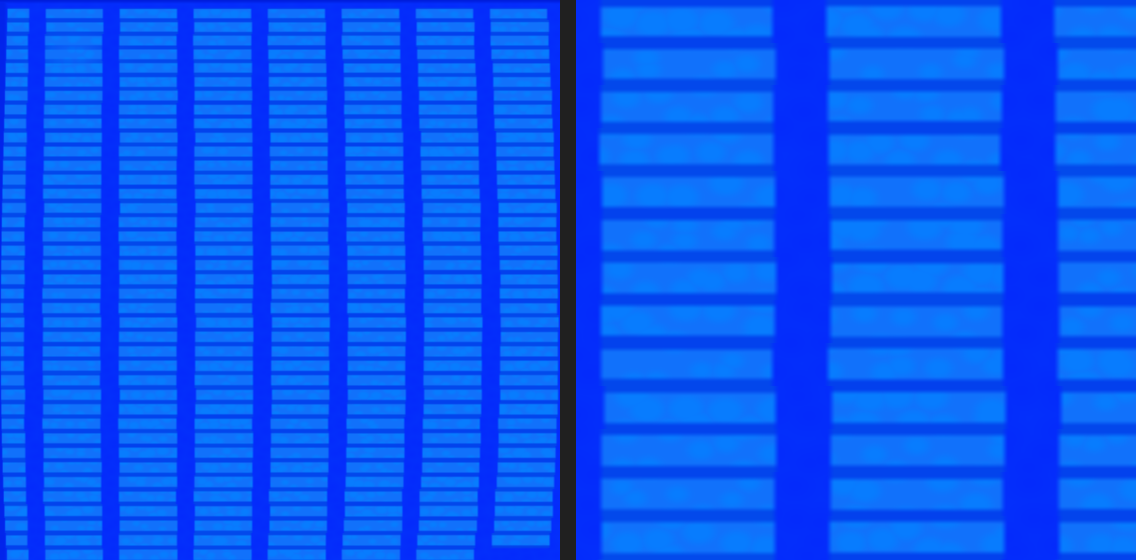
Left: the whole. Right: its middle third, enlarged.
Give the GLSL for this pattern, as a Shadertoy shader.

```glsl
const float PI = 3.14159265;

float hash(vec2 p) {
    return fract(sin(dot(p, vec2(127.1, 311.7))) * 43758.5453);
}

// Distance to the nearest scattered cell point
float cellular(vec2 p) {
    vec2 cell = floor(p);
    float nearest = 2.0;
    for (int j = -1; j <= 1; j++) {
        for (int i = -1; i <= 1; i++) {
            vec2 c = cell + vec2(i, j);
            vec2 point = c + vec2(hash(c), hash(c + 17.3));
            nearest = min(nearest, distance(p, point));
        }
    }
    return nearest;
}

// Sideways swelling, strongest a little below mid height
float bulge(float y) {
    return sin(PI * pow(clamp(y, 0.0, 1.0), 0.75));
}

void mainImage(out vec4 fragColor, in vec2 fragCoord) {
    vec2 uv = fragCoord / iResolution.xy;
    float down = 1.0 - uv.y;

    // Rows, slightly tighter near the top
    float row = down * 39.38 - 0.526 + 0.4 * sin(PI * pow(down, 0.75));
    float rowId = floor(row);

    // Columns spread out in steps, one step per row
    float swell = bulge(1.0 - (rowId + 0.85) / 39.38);
    float pitch = 0.132 + 0.0042 * swell;
    float sway = 0.0012 * sin(rowId * 1.9) * sin(rowId * 0.47 + 1.0);
    float column = (uv.x - 0.293 - sway) / pitch + 1.6;
    float columnId = floor(column + 0.11);
    vec2 id = vec2(columnId, rowId);

    // Stack mask with soft sides and uneven ends
    float side = abs(column - columnId - 0.3875) * pitch;
    float halfWidth = 0.0515 + 0.0012 * (hash(id) - 0.5);
    float stack = 1.0 - smoothstep(-0.0025, 0.0025, side - halfWidth);
    stack *= smoothstep(-0.002, 0.002, uv.x - 0.014 + 0.013 * swell);
    stack *= smoothstep(0.0, 0.2, row);
    if (columnId > 5.5) stack *= smoothstep(0.019, 0.024, uv.y);

    // Bars and the dark lines between them
    float lineId = floor(row + 0.5);
    float thickness = 0.35 + 0.03 * (hash(vec2(columnId, lineId)) - 0.5);
    float bar = 1.0 - smoothstep(-0.08, 0.08, abs(fract(row) - 0.5) - thickness);
    vec2 fromFaded = (uv - vec2(0.132, 0.905)) / vec2(0.06, 0.028);
    bar = mix(bar, 1.0, 0.7 * exp(-dot(fromFaded, fromFaded)));

    // Blotchy tint
    float blotch = cellular(uv * vec2(46.0, 62.0));
    vec3 barColor = mix(vec3(0.03, 0.485, 0.995), vec3(0.065, 0.445, 0.985),
                        smoothstep(0.2, 0.6, blotch + 0.2 * (hash(id + 5.0) - 0.4)));
    vec3 lineColor = mix(vec3(0.01, 0.25, 0.93), vec3(0.01, 0.29, 0.92), hash(vec2(lineId, columnId)));
    vec3 gapColor = vec3(0.015, 0.175 + 0.02 * (blotch - 0.4), 0.985);

    vec3 color = mix(gapColor, mix(lineColor, barColor, bar), stack);

    // Darker rim along the top and the left
    float rim = 1.0 - smoothstep(0.0, 0.008, down);
    rim = max(rim, 0.5 * (1.0 - stack) * (1.0 - smoothstep(0.006, 0.016, uv.x)));
    color = mix(color, vec3(0.0, 0.11, 0.86), rim);

    fragColor = vec4(color, 1.0);
}
```
